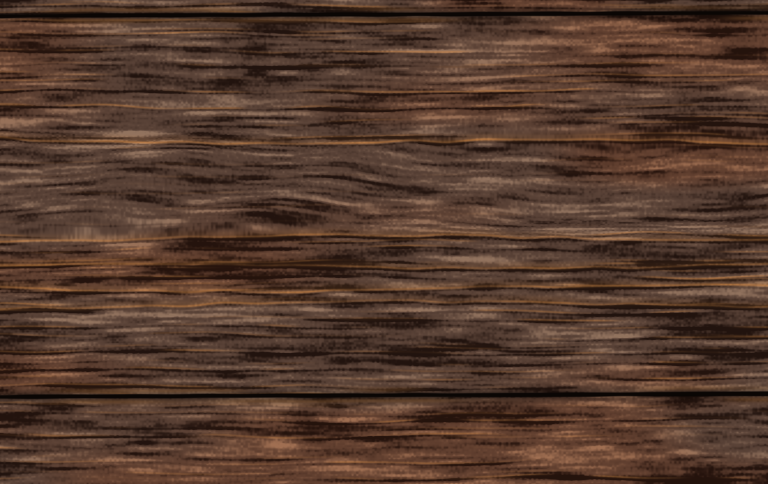
Write a Shadertoy shader that draws this texture.

```glsl
// Weathered brown planks laid horizontally, parted by dark seams.
// Stretched value noise gives fibres, sine warps bend them, and rows of
// gated lines add broken cracks with raised, lit orange growth rings.
#define PITCH 0.787
#define FIRST_SEAM 0.031
#define SEAM_HALF_WIDTH 0.0042
#define FIBRE_CONTRAST 1.9
#define CRACK_DEPTH 0.42
#define RING_STRENGTH 0.8
#define WEAR 0.55
#define BLACK_BROWN vec3(0.13, 0.075, 0.055)
#define MID_BROWN vec3(0.345, 0.255, 0.212)
#define PALE_BROWN vec3(0.57, 0.45, 0.37)
#define RING_ORANGE vec3(0.66, 0.43, 0.23)

float hash(vec2 p) {
    vec3 q = fract(vec3(p.xyx) * 0.1031);
    q += dot(q, q.yzx + 33.33);
    return fract((q.x + q.y) * q.z);
}

float noise(vec2 p) {
    vec2 i = floor(p), f = fract(p);
    f = f * f * (3.0 - 2.0 * f);
    return mix(mix(hash(i), hash(i + vec2(1, 0)), f.x),
               mix(hash(i + vec2(0, 1)), hash(i + vec2(1, 1)), f.x), f.y);
}

float bump(float d, float w) { return exp(-d * d / (w * w)); }

// Fine fibres at three scales plus surface speckle
float fibres(vec2 p) {
    return 0.38 * noise(p * vec2(7.0, 95.0)) + 0.32 * noise(p * vec2(17.0, 165.0) + 9.0)
         + 0.16 * noise(p * vec2(4.0, 34.0) + 31.0) + 0.14 * noise(p * 210.0);
}

// Broken parallel lines: x = dark crack, y = lit edge above it
vec2 brokenLines(vec2 p, float rows, float coverage, float px) {
    float y = p.y * rows, row = floor(y);
    float centre = 0.35 + 0.3 * hash(vec2(row, rows));
    centre += 0.22 * (noise(vec2(p.x * 9.0, row * 7.3)) - 0.5);
    float gate = noise(vec2(p.x * 3.2 + row * 5.7, row * 3.1 + rows));
    gate = smoothstep(1.0 - coverage, 1.25 - coverage, gate);
    float d = (fract(y) - centre) / rows;
    float glint = smoothstep(0.3, 0.8, noise(vec2(p.x * 11.0, row * 4.7 + 3.0)));
    return gate * vec2(bump(d - 0.0022, 0.0018 + 0.5 * px),
                       bump(d + 0.0014, 0.0012 + 0.5 * px) * glint);
}

void mainImage(out vec4 fragColor, in vec2 fragCoord) {
    float px = 1.0 / iResolution.y;
    vec2 p = fragCoord * px;
    p.y = 1.0 - p.y;

    // Plank index and position down the plank
    float v = (p.y - FIRST_SEAM + 0.004 * (p.x - 0.5)) / PITCH;
    float plank = floor(v), seamDist = (v - round(v)) * PITCH;
    v -= plank;

    // Bent grain, with a slanting smooth band in the middle of the plank
    float band = smoothstep(0.29, 0.37, v) * (1.0 - smoothstep(0.53, 0.6, v));
    vec2 g = p + vec2(plank * 17.0, 0.0);
    g.y += 0.003 * sin(p.x * 4.1 + p.y * 9.0) + 0.0016 * sin(p.x * 13.0 + p.y * 31.0);
    vec2 fibreP = g;
    fibreP.y += band * (0.025 * sin(p.x * 3.2 + 0.7) + 0.004 * sin(p.x * 17.0 + p.y * 25.0));
    float tone = 0.49 + FIBRE_CONTRAST * (fibres(fibreP + 40.0) - 0.5);

    // Pale rubbed areas and dark stains
    float rough = 1.0 - 0.75 * band;
    float patches = noise(g * vec2(4.0, 13.0) + 71.0) * 0.6 + noise(g * vec2(11.0, 31.0)) * 0.4;
    tone += WEAR * (patches - 0.5) * (0.4 + 0.6 * rough);
    float stain = smoothstep(0.73, 0.92, noise(g * vec2(6.0, 22.0) + 13.0));
    tone -= 0.4 * stain * rough * noise(g * vec2(30.0, 100.0));

    // Wide splits above the band, tight lines below it
    float lower = smoothstep(0.73, 0.82, v);
    vec2 lines = brokenLines(g, 34.0, 0.62, px) * rough * (1.0 - 0.5 * lower);
    lines += brokenLines(g + 3.7, 57.0, 0.48 + 0.25 * lower, px) * rough * (0.6 + 0.4 * lower);
    tone -= CRACK_DEPTH * lines.x;
    float glow = 0.55 * lines.y;

    // Long growth rings: bright ridge, warm halo above, shadow below
    float rings[5] = float[5](0.322, 0.585, 0.658, 0.717, 0.759);
    for (int i = 0; i < 5; i++) {
        float k = float(i);
        float slope = i == 0 ? 0.014 * p.x : 0.003 * p.x;
        float jag = 0.006 * (noise(vec2(p.x * 13.0, k * 9.0)) - 0.5)
                  + 0.006 * sin(p.x * 3.7 + k * 2.0);
        float d = (v - rings[i] - slope) * PITCH - jag;
        float strength = 0.3 + 0.7 * noise(vec2(p.x * 8.0 + k * 13.0, k + 0.5));
        glow += RING_STRENGTH * strength * bump(d, 0.0019 + 0.4 * px);
        glow += 0.25 * strength * bump(d + 0.006, 0.007);
        tone -= 0.45 * bump(d - 0.0046, 0.0021 + 0.4 * px) * (1.2 - 0.5 * strength);
    }

    // Shade the wood, with a reddish cast in broad areas
    vec3 wood = mix(BLACK_BROWN, MID_BROWN, smoothstep(-0.12, 0.52, tone));
    wood = mix(wood, PALE_BROWN, smoothstep(0.48, 1.12, tone));
    float warmth = smoothstep(0.4, 0.85, noise(g * vec2(2.2, 9.0) + 5.0));
    wood *= mix(vec3(1.0), vec3(1.1, 0.97, 0.87), warmth);
    wood = mix(wood, RING_ORANGE * (0.75 + 0.4 * tone), clamp(glow, 0.0, 0.9));

    // Seam gap with worn orange lips
    float wobble = 0.0015 * (noise(vec2(p.x * 14.0, plank)) - 0.5);
    float gap = abs(seamDist + wobble);
    float lip = bump(gap - 0.011, 0.005) * smoothstep(0.3, 0.8, noise(vec2(p.x * 5.0, sign(seamDist) * 8.0)));
    wood = mix(wood, RING_ORANGE * 0.8, 0.5 * lip);
    wood *= 1.0 - 0.35 * bump(gap, 0.012);
    float open = 1.0 - smoothstep(SEAM_HALF_WIDTH - px, SEAM_HALF_WIDTH + px, gap);
    fragColor = vec4(mix(wood, BLACK_BROWN * 0.3, open), 1.0);
}
```
